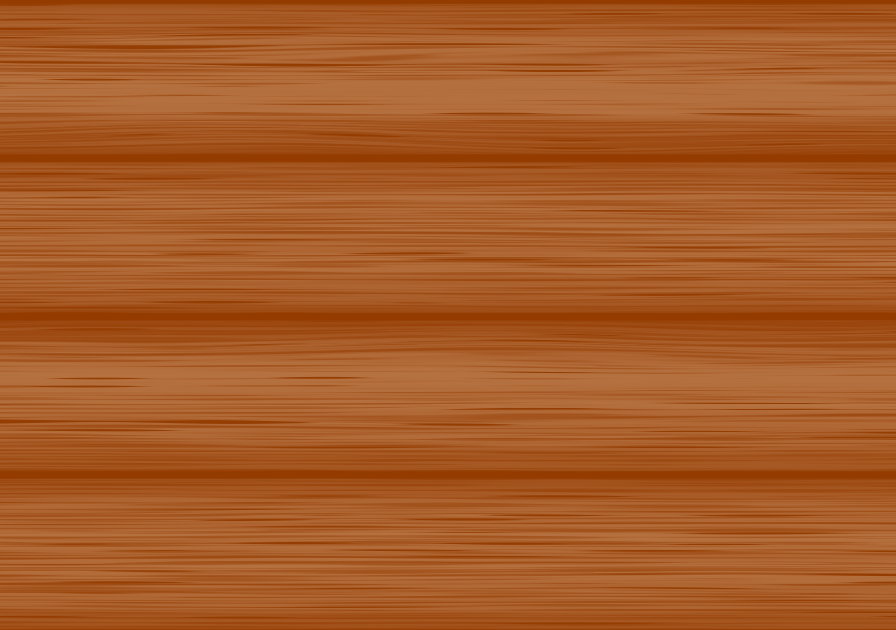
Give the GLSL for this texture, as a Shadertoy shader.

```glsl
// Four horizontal timber planks with dark, softly shaded seams.
// Each plank is cut into thin rows; every row holds one tapering grain streak
// whose width swells along x by layered sines. Lens warps bend the grain.

float hash(float n) {
    return fract(sin(n * 12.9898) * 43758.55);
}

// Coverage of one streak per row; reach sets how often the streaks appear.
float streaks(vec2 p, float rows, float seed, float thickness, float reach, float pixel) {
    float y = p.y * rows;
    float id = floor(y) + seed * 37.0;
    float a = hash(id + 0.3);
    float b = hash(id + 71.7);
    float swell = 0.6 * sin(p.x * (1.5 + 3.5 * a) + a * 41.0)
                + 0.4 * sin(p.x * (8.0 + 11.0 * b) + b * 53.0) + reach;
    float halfWidth = thickness * max(swell, 0.0) * (0.4 + 0.6 * b);
    float blur = rows * pixel;
    float offset = abs(fract(y) - mix(0.3, 0.7, hash(id + 19.1)));
    float line = clamp((halfWidth - offset) / blur + 0.5, 0.0, 1.0);
    return line * min(1.0, 2.0 * halfWidth / blur);
}

// Opens the grain around a few long, flat lenses.
float lensWarp(vec2 p, float seed) {
    float shift = 0.0;
    for (int i = 0; i < 4; i++) {
        float k = float(i) + seed * 9.0;
        vec2 centre = vec2(1.5 * hash(k + 3.1), 0.2 + 0.65 * hash(k + 8.6));
        vec2 q = (p - centre) / vec2(0.26, 0.07);
        shift -= 0.65 * (p.y - centre.y) * exp(-dot(q, q));
    }
    return shift;
}

void mainImage(out vec4 fragColor, in vec2 fragCoord) {
    vec2 uv = fragCoord / iResolution.y;
    float level = (1.0 - uv.y) * 3.98;
    float plank = floor(level);
    float t = fract(level);
    float edge = min(t, 1.0 - t);
    float pixel = 3.98 / iResolution.y;

    // Bold and fine planks alternate; the lower pair is turned over.
    float bold = 1.0 - mod(plank, 2.0);
    float side = plank < 1.5 ? t : 1.0 - t;
    float wavy = bold * smoothstep(0.68, 0.85, side);
    float clearZone = bold * exp(-pow((side - 0.6) / 0.11, 2.0));
    float seed = plank + 2.0;

    // Long waves are strongest toward the dark side of the bold planks.
    vec2 p = vec2(uv.x, side);
    float wave = 0.6 * sin(p.x * 4.3 + side * 5.0 + seed) + 0.4 * sin(p.x * 7.7 - side * 9.0);
    p.y += wave * (0.004 + 0.022 * wavy);
    p.y += lensWarp(p, seed) * mix(0.4, 1.0, bold);

    vec3 pale = vec3(0.715, 0.455, 0.265);
    vec3 umber = vec3(0.60, 0.26, 0.04);
    vec3 seamBrown = vec3(0.58, 0.235, 0.0);

    // Broad tone bands and shade toward both edges.
    float bands = 0.5 + 0.3 * sin(p.y * 31.0 + seed) + 0.2 * sin(p.y * 67.0 + p.x * 0.8);
    float shade = 0.06 + 0.34 * (1.0 - smoothstep(0.0, 0.34, edge));
    shade += 0.10 * wavy + 0.25 * bands * (1.0 - 0.85 * clearZone);
    vec3 color = mix(pale, umber, shade);

    // Fine grain in three densities, thinned in the clear zone.
    float fine = 0.0;
    float density = 0.6 - 0.85 * clearZone + 0.3 * wavy;
    for (int i = 0; i < 3; i++) {
        float rows = 24.0 + 13.0 * float(i);
        float layer = streaks(p, rows, seed + 5.0 * float(i), 0.21, density, pixel);
        fine = 1.0 - (1.0 - fine) * (1.0 - 0.56 * layer);
    }
    color = mix(color, mix(umber, seamBrown, 0.5), 0.88 * fine);

    // Faint light fibres.
    float fibre = streaks(p, 29.0, seed + 31.0, 0.24, 0.15, pixel);
    color = mix(color, pale, 0.5 * fibre * smoothstep(0.06, 0.25, edge));

    // Dark spindles, heaviest in a belt of the bold planks.
    float belt = exp(-pow((side - 0.32) / 0.12, 2.0));
    float reach = mix(-0.25, mix(-0.5, 0.12, belt), bold);
    float spindle = streaks(p, mix(26.0, 19.0, bold), seed + 47.0, 0.28, reach, pixel);
    color = mix(color, seamBrown, 0.95 * spindle);

    // Seam: a solid groove with a soft shadow falling onto both planks.
    float groove = 1.0 - smoothstep(0.018, 0.030 + pixel, edge);
    float shadow = 0.55 * exp(-edge / 0.05);
    color = mix(color, seamBrown, max(groove, shadow));

    fragColor = vec4(color, 1.0);
}
```
